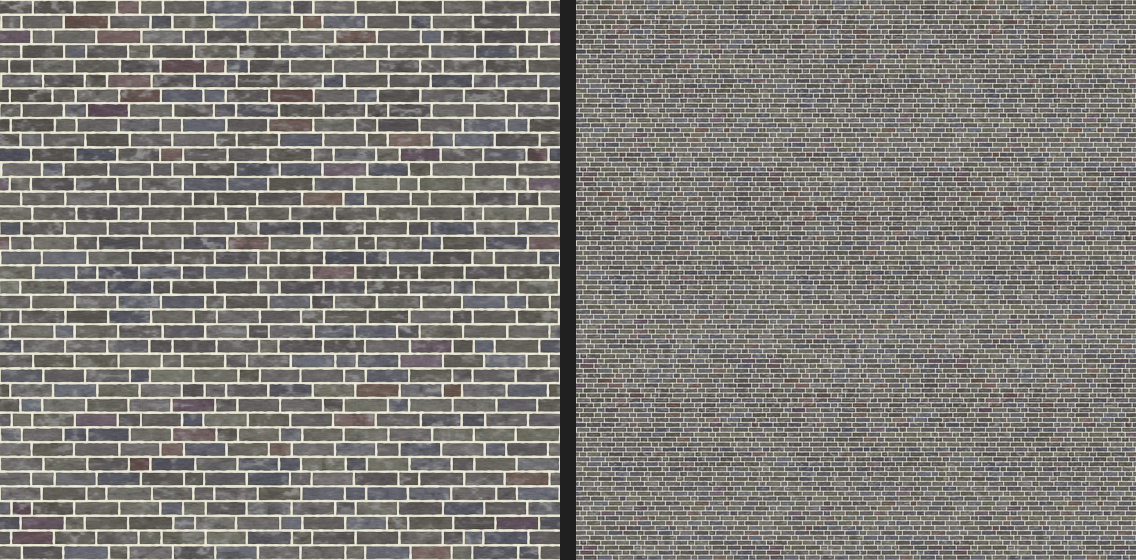
Left: one tile. Right: repeated 3 by 3.
Give the GLSL for this texture, as a three.js fragment shader.

```glsl
// Wall of thin grey clinker bricks in pale mortar: 38 courses, each 26 header
// widths long, mixing 11 stretchers with 4 headers at hashed places. Every brick
// gets its own tone, tint and smoky streaks; all noise wraps, so the wall tiles.
varying vec2 vUv;

const float COURSES = 38.0;
const float UNITS = 26.0;             // header widths per course
const int BRICKS = 15;                // 11 stretchers + 4 headers
const float JOINT_HALF = 0.0022;      // half the mortar width
const float CORNER = 0.0012;
const float SOFT = 0.0011;            // edge smoothing
const float WOBBLE = 0.0011;          // roughness of brick edges
const float JITTER = 0.14;            // joint shift, in header widths

const vec3 MORTAR_LIGHT = vec3(0.94, 0.93, 0.86);
const vec3 MORTAR_DARK = vec3(0.80, 0.79, 0.72);
const vec3 BRICK_DARK = vec3(0.335, 0.318, 0.322);
const vec3 BRICK_MID = vec3(0.445, 0.435, 0.430);
const vec3 SMOKE_LIGHT = vec3(0.58, 0.58, 0.575);
const vec3 SMOKE_DARK = vec3(0.25, 0.24, 0.235);
const vec3 TINT_BLUE = vec3(-0.025, -0.008, 0.030);
const vec3 TINT_OLIVE = vec3(0.005, 0.012, -0.022);
const vec3 TINT_RED = vec3(0.035, -0.025, -0.022);

float hash(vec2 p) {
  vec3 q = fract(p.xyx * 0.1031);
  q += dot(q, q.yzx + 33.33);
  return fract((q.x + q.y) * q.z);
}

// Value noise that repeats after a whole number of cells
float noise(vec2 p, vec2 period) {
  vec2 i = floor(p);
  vec2 f = fract(p);
  f = f * f * (3.0 - 2.0 * f);
  vec2 a = mod(i, period);
  vec2 b = mod(i + 1.0, period);
  return mix(mix(hash(a), hash(vec2(b.x, a.y)), f.x),
             mix(hash(vec2(a.x, b.y)), hash(b), f.x), f.y);
}

float wrapNoise(vec2 cells) {
  return noise(vUv * cells, cells);
}

// One header in each run of four bricks; the last run has three
float brickLength(float index, float row) {
  float run = floor(index / 4.0);
  float slots = run > 2.5 ? 3.0 : 4.0;
  float slot = floor(hash(vec2(row + 3.0, run + 51.0)) * slots);
  return abs(mod(index, 4.0) - slot) < 0.5 ? 1.0 : 2.0;
}

// Left end, right end and index of the brick at u
vec3 findBrick(float u, float row) {
  vec3 found = vec3(0.0, UNITS, 0.0);
  float left = 0.0;
  float grid = 0.0;
  for (int i = 0; i < BRICKS; i++) {
    float index = float(i);
    grid += brickLength(index, row);
    float shift = (hash(vec2(index + 17.0, row + 91.0)) - 0.5) * JITTER;
    float right = i == BRICKS - 1 ? UNITS : grid + shift;
    if (u >= left && u < right) found = vec3(left, right, index);
    left = right;
  }
  return found;
}

vec3 brickColor(vec2 id, vec2 local) {
  float tone = hash(id + 7.3);
  float kind = hash(id + 23.7);
  vec2 seed = floor(vec2(hash(id + 41.0), hash(id + 59.0)) * 200.0);
  vec2 period = vec2(512.0);

  // Base tone, drifting slowly over the wall
  float drift = wrapNoise(vec2(4.0, 6.0)) - 0.5;
  vec3 color = mix(BRICK_DARK, BRICK_MID, clamp(tone + 0.5 * drift, 0.0, 1.0));

  // Tints: some blue, many olive, few red
  color += TINT_BLUE * smoothstep(0.62, 0.95, kind);
  color += TINT_OLIVE * smoothstep(0.55, 0.2, kind) * (0.8 + drift);
  color += TINT_RED * step(0.93, hash(id + 77.0));

  // Pale and dark smoke from the kiln
  float cloud = 0.65 * noise(local * vec2(70.0, 110.0) + seed, period)
              + 0.35 * noise(local * vec2(160.0, 300.0) + seed, period);
  float amount = 0.25 + 0.65 * hash(id + 83.0);
  color = mix(color, SMOKE_LIGHT, amount * smoothstep(0.48, 0.90, cloud));
  color = mix(color, SMOKE_DARK, 0.55 * amount * smoothstep(0.42, 0.12, cloud));

  // Drawn streaks and fine grain
  float streak = noise(local * vec2(90.0, 620.0) + seed.yx, period) - 0.5;
  float grain = wrapNoise(vec2(420.0)) - 0.5;
  return color + 0.045 * streak + 0.035 * grain;
}

void main() {
  // Course, with neighbours set off by half a header
  float y = vUv.y * COURSES;
  float row = mod(floor(y), COURSES);
  float offset = floor(hash(vec2(row, 131.0)) * UNITS) + 0.5 * mod(row, 2.0);
  float u = mod(vUv.x * UNITS + offset, UNITS);
  vec3 brick = findBrick(u, row);

  // Rounded box distance, in canvas units
  vec2 local = vec2(u - 0.5 * (brick.x + brick.y), 0.0) / UNITS;
  local.y = (fract(y) - 0.5) / COURSES;
  vec2 halfSize = 0.5 * vec2((brick.y - brick.x) / UNITS, 1.0 / COURSES) - JOINT_HALF;
  vec2 q = abs(local) - halfSize + CORNER;
  float dist = length(max(q, 0.0)) + min(max(q.x, q.y), 0.0) - CORNER;
  dist += (wrapNoise(vec2(150.0)) - 0.5) * WOBBLE;

  // Mortar, greyer in patches and beside the bricks
  float patchy = 0.6 * wrapNoise(vec2(60.0)) + 0.4 * wrapNoise(vec2(240.0));
  float fill = smoothstep(0.0, JOINT_HALF, dist);
  vec3 mortar = mix(MORTAR_DARK, MORTAR_LIGHT, clamp(0.35 + 0.5 * fill + 0.5 * (patchy - 0.4), 0.0, 1.0));

  // Brick face, darker along its rim
  vec3 face = brickColor(vec2(brick.z, row), local);
  face *= 1.0 - 0.10 * smoothstep(-0.003, -0.0005, dist);

  gl_FragColor = vec4(mix(face, mortar, smoothstep(-SOFT, SOFT, dist)), 1.0);
}
```
